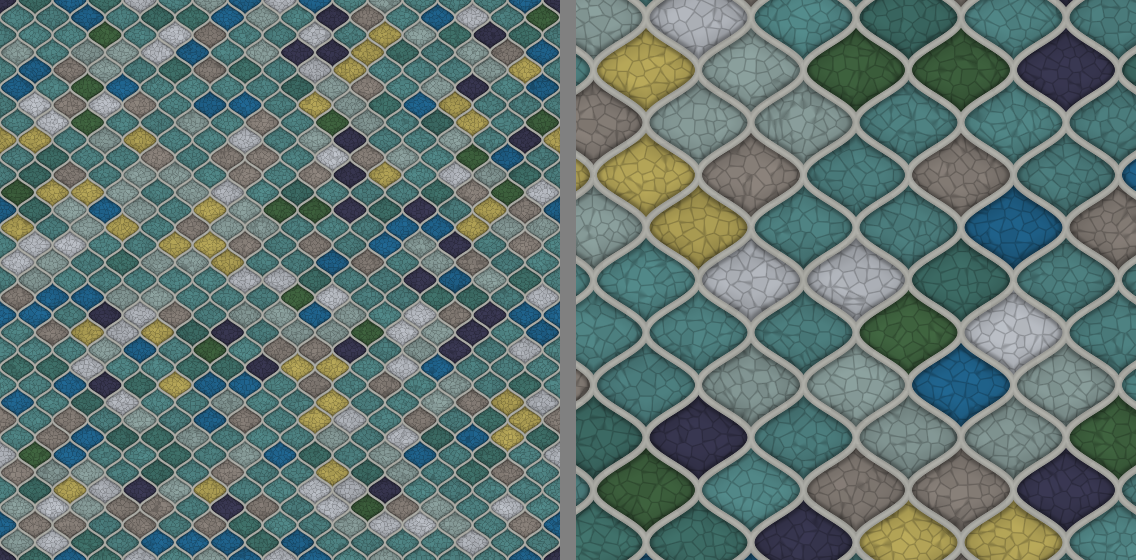
Left, the full canvas; right, a detail of the centre.
A WebGL 1 fragment shader for this pattern:

```glsl
precision highp float;
uniform vec2 u_resolution;

#define TILES 16.0         // tiles across and down, per staggered set
#define GROUT_HALF 0.068   // half joint width, in half-tile units
#define RIM_WIDTH 0.13     // dark glaze band along the tile edge
#define RIM_DEPTH 0.30
#define CRACKLE_SCALE 4.2  // shards per half tile
#define CRACKLE_WIDTH 0.16
#define CRACKLE_DEPTH 0.20
#define SHARD_TONE 0.09    // brightness spread between shards
#define TILE_TONE 0.10     // brightness spread between tiles
#define GROUT_COLOR vec3(0.68, 0.68, 0.655)

const float PI = 3.14159265;

float hash(vec2 p) {
  vec3 q = fract(vec3(p.xyx) * 0.1031);
  q += dot(q, q.yzx + 33.33);
  return fract((q.x + q.y) * q.z);
}

// Cellular noise: x = distance gap to the nearest shard border, y = shard tone
vec2 crackle(vec2 p) {
  vec2 cell = floor(p);
  float nearest = 8.0, second = 8.0, tone = 0.0;
  for (int j = -1; j <= 1; j++) {
    for (int i = -1; i <= 1; i++) {
      vec2 c = cell + vec2(float(i), float(j));
      vec2 seed = c + vec2(hash(c), hash(c + 57.3));
      float d = distance(p, seed);
      if (d < nearest) {
        second = nearest;
        nearest = d;
        tone = hash(c + 19.7);
      } else {
        second = min(second, d);
      }
    }
  }
  return vec2(second - nearest, tone);
}

// Glaze colours, weighted by their frequency
vec3 glaze(float pick) {
  if (pick < 0.35) return vec3(0.285, 0.475, 0.475);  // teal
  if (pick < 0.45) return vec3(0.225, 0.400, 0.375);  // deep teal
  if (pick < 0.58) return vec3(0.490, 0.565, 0.555);  // sage
  if (pick < 0.69) return vec3(0.490, 0.460, 0.435);  // taupe
  if (pick < 0.78) return vec3(0.650, 0.665, 0.690);  // pale grey
  if (pick < 0.865) return vec3(0.115, 0.360, 0.510); // blue
  if (pick < 0.925) return vec3(0.640, 0.585, 0.310); // ochre
  if (pick < 0.975) return vec3(0.205, 0.200, 0.295); // navy
  return vec3(0.225, 0.355, 0.225);                  // moss
}

void main() {
  float pixel = 2.0 * TILES / u_resolution.y;
  vec2 p = gl_FragCoord.xy * pixel;

  // Ogee outline: a cosine edge splits the plane into two staggered sets
  vec2 center = 2.0 * floor(p * 0.5 + 0.5);
  vec2 q = p - center;
  float gap = 0.5 + 0.5 * cos(PI * q.y) - abs(q.x);
  float slope = 0.5 * PI * sin(PI * q.y);
  float edge = abs(gap) / sqrt(1.0 + slope * slope);
  if (gap < 0.0) center = 2.0 * floor(p * 0.5) + 1.0;
  vec2 id = mod(center, 2.0 * TILES);
  float inset = edge - GROUT_HALF;

  // Glazed tile with a dark rim and a slightly lighter middle
  vec3 tile = glaze(hash(id + 3.7));
  tile *= 1.0 + TILE_TONE * (hash(id + 81.2) - 0.5);
  tile *= 1.0 - RIM_DEPTH * (1.0 - smoothstep(0.0, RIM_WIDTH, inset));
  tile *= 0.96 + 0.10 * smoothstep(0.0, 0.45, inset);

  // Fine crackle and mottled shards
  vec2 shard = crackle(p * CRACKLE_SCALE);
  float soft = pixel * CRACKLE_SCALE;
  float line = 1.0 - smoothstep(0.0, CRACKLE_WIDTH + 0.5 * soft, shard.x);
  tile *= 1.0 - CRACKLE_DEPTH * line;
  tile *= 1.0 + SHARD_TONE * (shard.y - 0.5);

  // Grout, a little darker toward the tiles
  vec3 grout = GROUT_COLOR * (1.0 - 0.12 * smoothstep(0.0, GROUT_HALF, edge));
  grout *= 1.0 + 0.5 * SHARD_TONE * (shard.y - 0.5);

  float cover = smoothstep(-0.5 * pixel, 0.5 * pixel, inset);
  gl_FragColor = vec4(mix(grout, tile, cover), 1.0);
}
```
